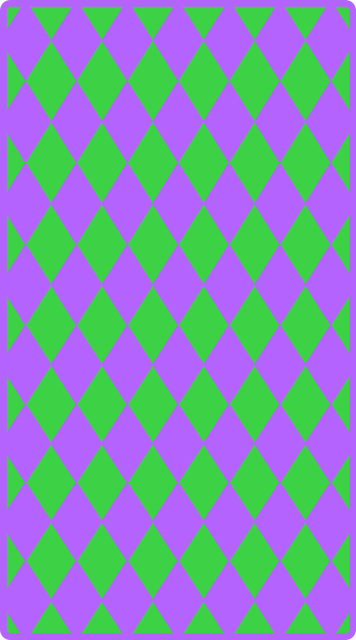
Reproduce this pattern procedurally as a Shadertoy shader.

```glsl
// Harlequin panel: green diamonds on violet inside a rounded violet frame.
// A folded lattice gives the diamond distance; a slow sine bends the row spacing,
// and the diamonds shrink slightly toward the bottom, opening thin necks.

const vec3 VIOLET = vec3(0.71, 0.39, 1.00);
const vec3 GREEN  = vec3(0.24, 0.82, 0.27);
const vec3 PAPER  = vec3(1.0);

const vec2  REPEATS       = vec2(7.0, 8.0);   // diamonds across and down
const float ROW_BEND      = 0.0078;           // largest row shift, in canvas heights
const float SIZE_TOP      = 0.992;            // diamond size relative to its cell
const float SIZE_BOTTOM   = 0.962;
const float FRAME_WIDTH   = 0.0106;           // in canvas heights
const float CORNER_RADIUS = 0.0165;

const float PI = 3.14159265;

float roundedBox(vec2 p, vec2 halfSize, float radius) {
    vec2 d = abs(p) - halfSize + radius;
    return length(max(d, 0.0)) + min(max(d.x, d.y), 0.0) - radius;
}

float diamond(vec2 p, vec2 halfSize, float size) {
    vec2 q = abs(p) / halfSize;
    return (q.x + q.y - size) * halfSize.x * halfSize.y / length(halfSize);
}

// Coverage of a shape from its signed distance, one pixel soft
float coverage(float d, float pixel) {
    return clamp(0.5 - d / pixel, 0.0, 1.0);
}

void mainImage(out vec4 fragColor, in vec2 fragCoord) {
    float pixel = 1.0 / iResolution.y;
    vec2 canvas = iResolution.xy * pixel;
    vec2 p = fragCoord * pixel;

    // Diamond lattice, measured down from the top with bent row spacing
    float depth = 1.0 - p.y;
    float bend = sin(PI * depth);
    vec2 bent = vec2(p.x, depth - ROW_BEND * bend * bend);
    vec2 cell = canvas / REPEATS;
    vec2 local = (fract(bent / cell + 0.5) - 0.5) * cell;
    float size = mix(SIZE_TOP, SIZE_BOTTOM, depth);
    float diamonds = diamond(local, 0.5 * cell, size);

    // Frame: the panel outline and its inset
    float panel = roundedBox(p - 0.5 * canvas, 0.5 * canvas, CORNER_RADIUS);
    float inside = coverage(panel + FRAME_WIDTH, pixel);

    vec3 color = mix(VIOLET, GREEN, coverage(diamonds, pixel) * inside);
    color = mix(PAPER, color, coverage(panel, pixel));
    fragColor = vec4(color, 1.0);
}
```
